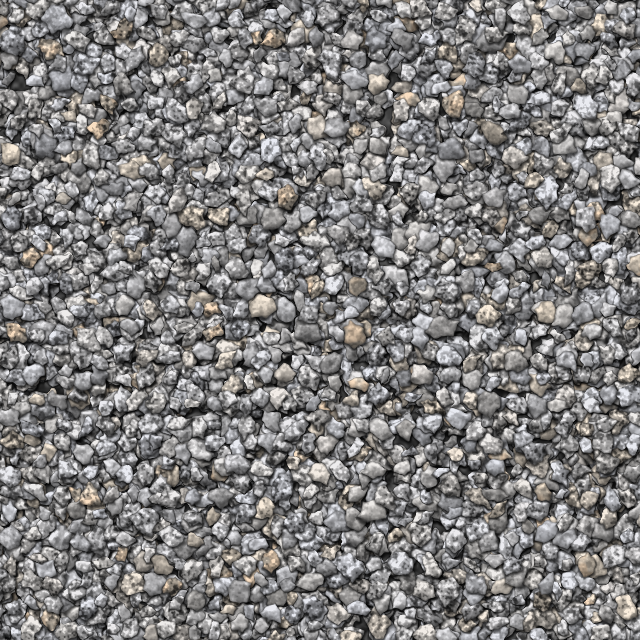
A WebGL 2 fragment shader for this texture:

```glsl
#version 300 es
precision highp float;
// Crushed granite gravel seen from above: layers of jittered cells, each holding
// one angular convex stone, are painted bottom to top. Every stone shades what
// lies under its rim and carries its own tone, tint and mineral speckle.

uniform vec2 u_resolution;
out vec4 fragColor;

float hash(vec2 p) {
    return fract(sin(dot(p, vec2(127.1, 311.7))) * 43758.5453);
}

float noise(vec2 p) {
    vec2 i = floor(p), f = fract(p);
    f = f * f * (3.0 - 2.0 * f);
    return mix(mix(hash(i), hash(i + vec2(1, 0)), f.x),
               mix(hash(i + vec2(0, 1)), hash(i + vec2(1, 1)), f.x), f.y);
}

// Rough polygon: xy is the blended facet direction, z reaches 1 at the rim.
vec3 facets(vec2 q, vec2 id) {
    vec2 direction = vec2(0.0);
    float total = 0.0;
    for (int k = 0; k < 6; k++) {
        float n = float(k);
        float angle = (n + 0.75 * hash(id + n * 1.37)) * 6.2832 / 6.0;
        vec2 side = vec2(cos(angle), sin(angle));
        float reach = 0.78 + 0.42 * hash(id + n * 2.71 + 9.0);
        float weight = exp(19.0 * dot(q, side) / reach);
        direction += weight * side;
        total += weight;
    }
    return vec3(direction / total, log(total) / 19.0);
}

// Surface colour of one stone; lit tells how far its facet faces the light.
vec3 stoneColor(vec2 uv, vec2 id, mat2 turn, float rim, float lit) {
    vec2 light = turn * vec2(-0.35, 0.94);
    vec2 grain = turn * uv + 3.0 * vec2(hash(id + 4.1), hash(id + 5.3));
    float coarse = noise(grain * 85.0);
    float fine = noise(grain * 190.0);
    float grit = noise(grain.yx * 340.0 + 5.0);
    float bump = coarse - noise(grain * 85.0 + 0.55 * light);
    float kind = hash(id + 6.7);
    float speckle = mix(0.35, 1.0, smoothstep(0.1, 0.6, hash(id + 7.9)));

    float mineral = 0.25 * coarse + 0.45 * fine + 0.3 * grit;
    float tone = mix(0.52, 0.74, hash(id + 8.3));
    tone += speckle * 0.75 * (mineral - 0.5);
    tone += speckle * 0.15 * smoothstep(0.54, 0.68, mineral);
    tone -= speckle * 0.14 * smoothstep(0.42, 0.3, mineral);

    // Sloping sides and dents catch or lose light, the rim falls into shade.
    tone *= 1.0 + 0.28 * smoothstep(0.25, 0.8, rim) * lit + 0.3 * bump;
    tone *= 1.0 - 0.3 * smoothstep(0.76, 1.03, rim);

    // Mostly neutral grey, some cool stones, a few tan or rusty ones.
    vec3 tint = mix(vec3(1.01, 0.995, 0.98), vec3(0.98, 0.99, 1.025), hash(id + 2.9));
    tint = mix(tint, vec3(1.06, 1.0, 0.92), smoothstep(0.78, 0.95, kind));
    float rust = step(0.95, kind) * smoothstep(0.3, 0.7, coarse);
    tint = mix(tint, vec3(1.05, 0.9, 0.75), 0.6 * rust);
    return clamp(tone, 0.04, 0.93) * tint;
}

void main() {
    vec2 uv = gl_FragCoord.xy / u_resolution.y;
    vec2 rough = vec2(noise(uv * 110.0), noise(uv * 110.0 + 37.0)) - 0.5;
    vec3 color = vec3(0.1 + 0.25 * noise(uv * 120.0));

    for (int layer = 0; layer < 6; layer++) {
        float level = float(layer);
        float cells = 23.0 + level;
        vec2 p = uv * cells + level * vec2(7.37, 3.61) + 0.17 * rough;
        vec2 home = floor(p);

        for (int j = -1; j <= 1; j++)
        for (int i = -1; i <= 1; i++) {
            vec2 cell = home + vec2(i, j);
            vec2 id = cell + level * vec2(53.0, 91.0);
            vec2 jitter = vec2(hash(id), hash(id + 1.7)) - 0.5;
            float radius = mix(0.3, 0.54, hash(id + 3.3));
            float angle = 6.2832 * hash(id + 11.9);
            mat2 turn = mat2(cos(angle), sin(angle), -sin(angle), cos(angle));

            // Local frame, stretched along a random axis.
            vec2 q = turn * (p - cell - 0.5 - 0.7 * jitter) / radius;
            q.y /= mix(0.56, 1.0, hash(id + 13.1));
            if (dot(q, q) > 3.2) continue;

            vec3 shape = facets(q, id);
            float lit = dot(shape.xy, turn * vec2(-0.35, 0.94));
            float shadow = 1.0 - smoothstep(0.9, 1.3, shape.z + 0.14 * lit);
            color *= 1.0 - 0.68 * shadow;

            float blur = 0.7 * cells / (radius * u_resolution.y);
            float cover = 1.0 - smoothstep(1.0 - blur, 1.0 + blur, shape.z);
            if (cover > 0.0) {
                color = mix(color, stoneColor(uv, id, turn, shape.z, lit), cover);
            }
        }
    }
    fragColor = vec4(color, 1.0);
}
```
